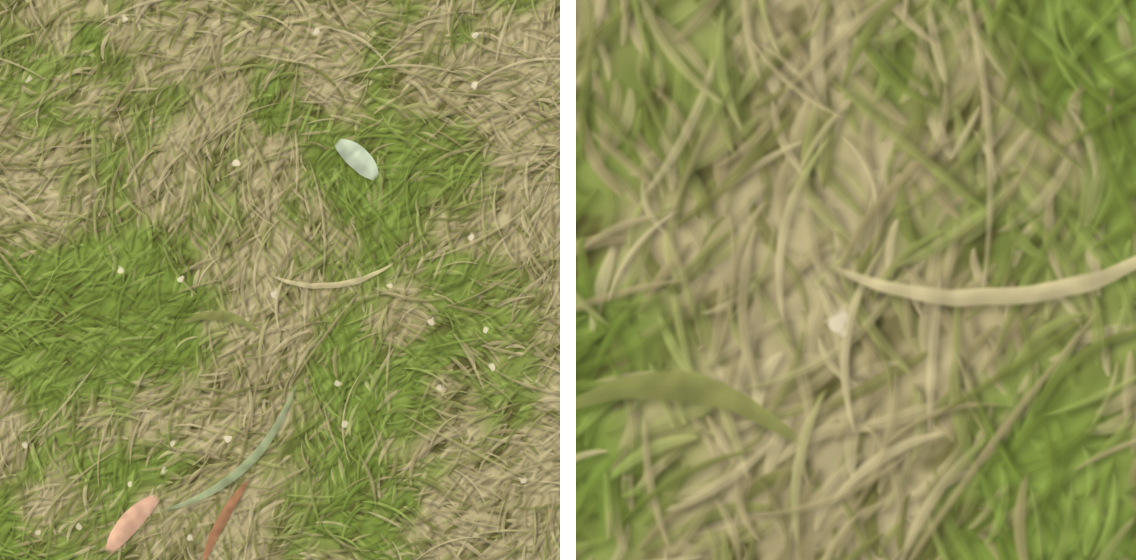
Left: the whole. Right: its middle third, enlarged.
This texture is drawn by a WebGL 1 fragment shader. Its source:

```glsl
precision highp float;
// Sunlit rough lawn: soft green and straw blades with fallen twigs, leaves and tiny flowers.
uniform vec2 u_resolution;

const vec3 SOIL  = vec3(0.37, 0.36, 0.20);
const vec3 DEEP  = vec3(0.46, 0.46, 0.25);
const vec3 MOSS  = vec3(0.53, 0.54, 0.31);
const vec3 LIGHT = vec3(0.67, 0.66, 0.43);
const vec3 STRAW = vec3(0.60, 0.55, 0.39);
const vec3 PALE  = vec3(0.77, 0.72, 0.55);
const vec3 BONE  = vec3(0.89, 0.84, 0.72);
const vec3 LUSH_TINT = vec3(0.88, 1.01, 0.78);
const float LEAN = 0.7;          // mean blade angle, radians
const float SPREAD = 2.0;        // random variation of the angle
const float SOFTNESS = 0.0018;   // edge blur, canvas units
const float FINE_CELLS = 38.0;   // grid of the shortest blades
const float LONG_CELLS = 14.0;   // grid of the longest blades
const float STALK_CELLS = 7.0;   // grid of the sparse dry stalks
const float FLOWER_CELLS = 11.0;

float hash(vec2 p) {
  vec3 q = fract(p.xyx * 0.1031);
  q += dot(q, q.yzx + 33.33);
  return fract((q.x + q.y) * q.z);
}

vec4 hash4(vec2 p) {
  vec4 q = fract(p.xyxy * vec4(0.1031, 0.1030, 0.0973, 0.1099));
  q += dot(q, q.wzxy + 33.33);
  return fract((q.xxyz + q.yzzw) * q.zywx);
}

float noise(vec2 p) {
  vec2 i = floor(p), f = fract(p);
  f = f * f * (3.0 - 2.0 * f);
  return mix(mix(hash(i), hash(i + vec2(1, 0)), f.x),
             mix(hash(i + vec2(0, 1)), hash(i + vec2(1, 1)), f.x), f.y);
}

float fbm(vec2 p) {
  return 0.55 * noise(p) + 0.29 * noise(p * 2.1 + 17.0) + 0.16 * noise(p * 4.3 + 41.0);
}

// Paints a tapered, bowed strand centred on the origin, with a soft shadow around it.
void paintStrand(inout vec3 color, vec2 p, vec2 dir, float halfLen, float bend,
                 float width, vec3 tint, float opacity) {
  float x = dot(p, dir) / halfLen;
  float arch = 1.0 - x * x;
  float y = dot(p, vec2(-dir.y, dir.x)) - bend * halfLen * arch;
  float d = abs(y) - width * (0.25 + 0.75 * arch);
  float ends = 1.0 - smoothstep(0.82, 1.0, abs(x));
  float shadow = (1.0 - smoothstep(0.0, 0.007, d)) * step(y, 0.0);
  color *= 1.0 - 0.17 * shadow * ends * opacity;
  float body = 1.0 - smoothstep(-SOFTNESS, SOFTNESS, d);
  float sheen = 1.0 + 0.08 * clamp(y / width, -1.0, 1.0);
  color = mix(color, tint * sheen, body * ends * opacity);
}

void paintBetween(inout vec3 color, vec2 p, vec2 a, vec2 b, float bend, float width, vec3 tint) {
  float wobble = 0.003 * (noise(p * 45.0) - 0.5);
  paintStrand(color, p - 0.5 * (a + b) + wobble, normalize(b - a), 0.5 * length(b - a),
              bend, width, tint * (0.92 + 0.16 * noise(p * 80.0)), 0.92);
}

vec3 bladeColor(float dry, float pick, float shade) {
  vec3 green = mix(mix(DEEP, MOSS, min(shade * 2.0, 1.0)), LIGHT, max(shade * 2.0 - 1.0, 0.0));
  green *= mix(LUSH_TINT, vec3(1.0), smoothstep(0.1, 0.6, dry));
  return mix(green, mix(STRAW, PALE, shade), smoothstep(-0.12, 0.12, dry - pick));
}

// One grid of blades; the share present and the dryness vary by layer.
void paintBlades(inout vec3 color, vec2 p, float cells, float width, float share, float dry, float seed) {
  vec2 home = floor(p * cells);
  for (int j = -1; j <= 1; j++) for (int i = -1; i <= 1; i++) {
    vec2 id = home + vec2(float(i), float(j));
    vec4 place = hash4(id + 37.0 * seed + 11.0);
    vec4 look = hash4(id + 53.0 * seed + 307.0);
    if (place.w > share) continue;
    vec2 root = (id + place.xy) / cells;
    float angle = LEAN + 2.2 * (noise(root * 5.0 + 9.0) - 0.5) + SPREAD * (place.z - 0.5);
    paintStrand(color, p - root, vec2(cos(angle), sin(angle)), (0.45 + 0.5 * look.x) / cells,
                0.6 * (look.y - 0.5), width * (0.6 + 0.7 * look.x),
                bladeColor(dry, look.z, look.w), 0.5 + 0.4 * look.y);
  }
}

void main() {
  vec2 p = gl_FragCoord.xy / u_resolution;

  // Mottled ground, with dry patches towards the right
  float dry = clamp(smoothstep(0.28, 0.78, fbm(p * 4.5 + 3.0)) * 0.75 + 0.4 * (p.x - 0.4), 0.03, 0.8);
  vec2 along = vec2(0.76 * p.x + 0.65 * p.y, 0.76 * p.y - 0.65 * p.x);
  float mottle = fbm(along * vec2(22.0, 42.0));
  vec3 color = mix(SOIL, bladeColor(dry, 0.45, mottle), smoothstep(0.15, 0.45, mottle));

  // Short blades first, longer ones on top
  for (int k = 0; k < 8; k++) {
    float f = float(k) / 7.0;
    paintBlades(color, p, mix(FINE_CELLS, LONG_CELLS, f), mix(0.0038, 0.0024, f), 0.85, dry, float(k));
  }
  paintBlades(color, p, STALK_CELLS, 0.0021, 0.45, 0.95, 9.0);

  // Tiny white flowers
  vec2 id = floor(p * FLOWER_CELLS);
  vec4 h = hash4(id + 71.0);
  float bloom = length(p - (id + 0.2 + 0.6 * h.xy) / FLOWER_CELLS) + 0.006 * (noise(p * 150.0) - 0.5);
  color = mix(color, BONE, 0.85 * step(h.z, 0.22) * (1.0 - smoothstep(0.003, 0.008, bloom)));

  // Fallen twig, leaves and bark chips
  paintBetween(color, p, vec2(0.48, 0.51), vec2(0.71, 0.535), -0.28, 0.0055, PALE);
  paintBetween(color, p, vec2(0.32, 0.42), vec2(0.47, 0.40), 0.35, 0.008, MOSS);
  paintBetween(color, p, vec2(0.28, 0.085), vec2(0.53, 0.32), -0.28, 0.008, vec3(0.61, 0.65, 0.49));
  paintBetween(color, p, vec2(0.60, 0.75), vec2(0.675, 0.68), 0.08, 0.021, vec3(0.76, 0.80, 0.70));
  paintBetween(color, p, vec2(0.19, 0.01), vec2(0.285, 0.115), 0.1, 0.019, vec3(0.86, 0.68, 0.57));
  paintBetween(color, p, vec2(0.36, -0.01), vec2(0.445, 0.145), 0.08, 0.009, vec3(0.66, 0.47, 0.34));

  // Fine tonal grain
  color *= 0.96 + 0.14 * noise(along * vec2(60.0, 110.0));
  gl_FragColor = vec4(color, 1.0);
}
```
